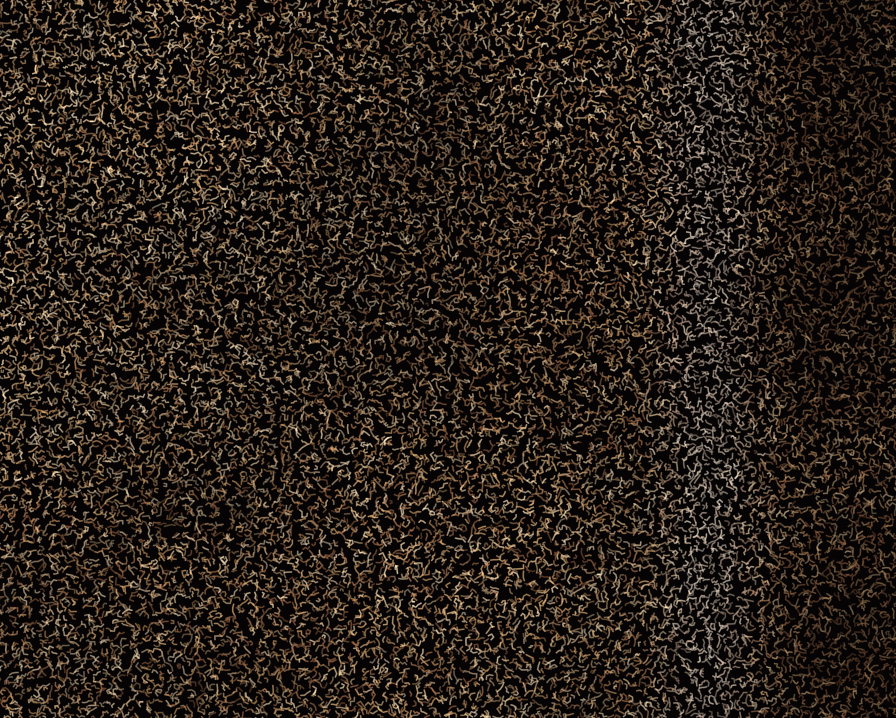
This texture is drawn by a Shadertoy shader. Its source:

```glsl
// Dense scatter of tiny bent metallic fibres over near-black ground.
// Each grid cell drops two jittered three-part strokes; slow noise and
// vertical zones vary their tint and brightness across the canvas.

const float ROWS = 80.0;

vec4 hash4(vec2 p) {
    vec4 q = fract(p.xyxy * vec4(0.1031, 0.1030, 0.0973, 0.1099));
    q += dot(q, q.wzxy + 33.33);
    return fract((q.xxyz + q.yzzw) * q.zywx);
}

float valueNoise(vec2 p) {
    vec2 i = floor(p), f = fract(p);
    f = f * f * (3.0 - 2.0 * f);
    float low = mix(hash4(i).x, hash4(i + vec2(1, 0)).x, f.x);
    float high = mix(hash4(i + vec2(0, 1)).x, hash4(i + vec2(1, 1)).x, f.x);
    return mix(low, high, f.y);
}

float cloud(vec2 p) {
    return 0.55 * valueNoise(p) + 0.3 * valueNoise(p * 2.1 + 7.0)
         + 0.15 * valueNoise(p * 4.3 + 19.0);
}

float segmentDistance(vec2 p, vec2 a, vec2 b) {
    vec2 ab = b - a, ap = p - a;
    return length(ap - ab * clamp(dot(ap, ab) / dot(ab, ab), 0.0, 1.0));
}

vec2 heading(float angle) {
    return vec2(cos(angle), sin(angle));
}

// Distance to a short stroke whose two ends bend away from its middle part
float fibreDistance(vec2 p, float angle, float part, vec2 bend) {
    vec2 a = -0.5 * part * heading(angle);
    vec2 tail = a - part * heading(angle + bend.x);
    vec2 tip = -a + part * heading(angle + bend.y);
    float d = segmentDistance(p, a, -a);
    return min(d, min(segmentDistance(p, a, tail), segmentDistance(p, -a, tip)));
}

vec3 fibreColor(float pick, float warmth, float silver) {
    vec3 rust = vec3(0.64, 0.42, 0.28);
    vec3 gold = vec3(0.88, 0.69, 0.46);
    vec3 cream = vec3(0.98, 0.89, 0.74);
    float tone = clamp(pick * 1.1 + 0.45 - warmth, 0.0, 1.0);
    vec3 color = mix(rust, gold, smoothstep(0.0, 0.5, tone));
    color = mix(color, cream, smoothstep(0.45, 1.0, tone));
    return mix(color, vec3(0.83, 0.82, 0.82), silver * 0.6);
}

void mainImage(out vec4 fragColor, in vec2 fragCoord) {
    vec2 uv = fragCoord / iResolution.y;
    vec2 st = fragCoord / iResolution.xy;
    vec2 grid = uv * ROWS;

    // Slow variation: horizontal clouds, a silver band, a dim rusty right side
    float patches = cloud(uv * vec2(3.5, 6.0) + 3.0);
    float rightSide = smoothstep(0.80, 0.93, st.x);
    float silver = smoothstep(0.09, 0.0, abs(st.x - 0.79));
    float warmth = 0.15 + 0.55 * cloud(uv * vec2(2.5, 4.0) + 41.0)
                 + 0.1 * smoothstep(0.1, 0.5, st.x) + 0.3 * rightSide;
    float light = 0.76 + 0.5 * patches - 0.3 * rightSide
                - 0.1 * smoothstep(0.1, 0.0, abs(st.x - 0.68));

    // Edge softness widens with the pixel while the ink amount is kept
    float pixel = ROWS / iResolution.y;
    float halfWidth = 0.00064 * ROWS;
    float soft = 2.0 * halfWidth + 0.6 * pixel;
    float peak = min(1.0, 2.0 * halfWidth / soft);

    vec3 color = vec3(0.020, 0.010, 0.010);
    for (int y = -1; y <= 1; y++)
    for (int x = -1; x <= 1; x++)
    for (int k = 0; k < 2; k++) {
        vec2 cell = floor(grid) + vec2(x, y);
        vec4 place = hash4(cell + float(k) * 131.7 + 11.0);
        vec4 look = hash4(cell + float(k) * 57.3 + 211.0);
        vec2 bend = (look.xy - 0.5) * 3.2;
        float part = mix(0.17, 0.43, place.w);
        float d = fibreDistance(grid - cell - place.xy, place.z * 6.2832, part, bend);
        float ink = peak * (1.0 - smoothstep(0.0, soft, d));
        float shine = light * mix(0.65, 1.2, look.w);
        color = mix(color, fibreColor(look.z, warmth, silver) * shine, ink);
    }
    fragColor = vec4(clamp(color, 0.0, 1.0), 1.0);
}
```
